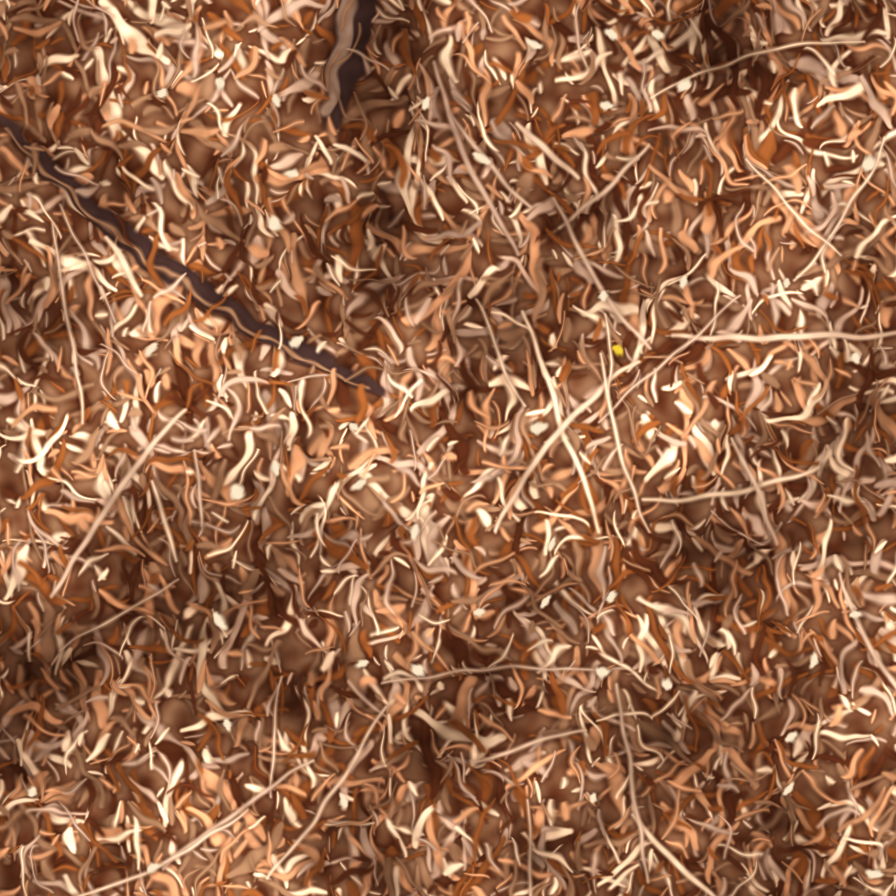
This texture is drawn by a WebGL 1 fragment shader. Its source:

```glsl
precision highp float;
uniform vec2 u_resolution;

const vec3 UMBER = vec3(0.32, 0.15, 0.08);
const vec3 RUST = vec3(0.53, 0.28, 0.13);
const vec3 BARK = vec3(0.58, 0.40, 0.28);
const vec3 TAN = vec3(0.79, 0.53, 0.36);
const vec3 ROSE = vec3(0.75, 0.58, 0.47);
const vec3 CREAM = vec3(0.97, 0.80, 0.64);
const vec3 CHARCOAL = vec3(0.25, 0.16, 0.14);
const float SOFT = 0.0025;

vec4 hash4(vec2 p) {
  vec4 q = fract(p.xyxy * vec4(0.1031, 0.1030, 0.0973, 0.1099));
  q += dot(q, q.wzxy + 33.33);
  return fract((q.xxyz + q.yzzw) * q.zywx);
}

float cornerSlope(vec2 corner, vec2 offset) {
  float angle = 6.2832 * hash4(corner + 17.0).x;
  return dot(vec2(cos(angle), sin(angle)), offset);
}

float gradientNoise(vec2 p) {
  vec2 i = floor(p), f = fract(p);
  vec2 u = f * f * f * (f * (f * 6.0 - 15.0) + 10.0);
  vec2 e = vec2(1.0, 0.0);
  float low = mix(cornerSlope(i, f), cornerSlope(i + e, f - e), u.x);
  float high = mix(cornerSlope(i + e.yx, f - e.yx), cornerSlope(i + 1.0, f - 1.0), u.x);
  return mix(low, high, u.y);
}

vec2 crumple(vec2 p, float scale, float amount) {
  return p + amount * vec2(gradientNoise(p * scale), gradientNoise(p * scale + 41.3));
}

vec3 litterColor(float pick) {
  vec3 c = mix(UMBER, RUST, step(0.10, pick));
  c = mix(c, BARK, step(0.26, pick));
  c = mix(c, TAN, step(0.45, pick));
  c = mix(c, ROSE, step(0.66, pick));
  return mix(c, CREAM, step(0.82, pick));
}

// Rotates into the strand's frame and straightens its bend
vec2 strandSpace(vec2 p, float angle, float bend) {
  float c = cos(angle), s = sin(angle);
  vec2 q = vec2(c * p.x + s * p.y, c * p.y - s * p.x);
  return vec2(q.x, q.y - bend * q.x * q.x);
}

// Lays a tapered, rounded strand with a soft shadow around it
vec3 layStrand(vec3 under, vec2 q, float halfLength, float width, vec3 tint, float shadow) {
  float along = min(abs(q.x) / halfLength, 1.0);
  float d = length(vec2(max(abs(q.x) - halfLength, 0.0), q.y));
  d -= width * (1.0 - 0.4 * along * along);
  float halo = 1.0 - smoothstep(0.0, 0.007, d);
  float cover = 1.0 - smoothstep(-SOFT, SOFT, d);
  float roundness = 1.06 - 0.14 * smoothstep(0.2, 1.0, abs(q.y) / width);
  vec3 shade = 1.0 - shadow * halo * vec3(0.85, 1.05, 1.15);
  return mix(under * shade, tint * roundness, cover);
}

// One sheet of needles and leaf scraps, one per cell, more often steep
vec3 layLitter(vec3 color, vec2 p, float cells, float seed) {
  vec2 home = floor(p * cells);
  for (int y = -1; y <= 1; y++) {
    for (int x = -1; x <= 1; x++) {
      vec2 id = home + vec2(float(x), float(y));
      vec4 a = hash4(id + seed);
      vec4 b = hash4(id + seed + 71.7);
      float lean = 2.0 * a.z - 1.0;
      float angle = 1.75 + 1.57 * lean * (0.55 + 0.45 * abs(lean));
      vec2 q = strandSpace(p - (id + a.xy) / cells, angle, (b.x - 0.5) * 0.8 * cells);
      float halfLength = mix(0.15, 0.9, a.w * a.w) / cells;
      float width = mix(0.055, 0.125, b.y * b.y) / cells;
      vec3 tint = litterColor(b.z) * (0.9 + 0.2 * b.w);
      color = layStrand(color, q, halfLength, width, tint, 0.13);
    }
  }
  return color;
}

// Charred branch and stump with paler, broken edges
vec3 layBranches(vec3 color, vec2 p) {
  vec2 branch = strandSpace(p - vec2(0.195, 0.695), -0.62, 0.4);
  float flake = gradientNoise(branch * vec2(30.0, 120.0));
  color = layStrand(color, branch, 0.26, 0.011 + 0.006 * flake, CHARCOAL, 0.3);
  color = layStrand(color, branch + vec2(0.0, 0.004), 0.25, 0.002 + 0.004 * abs(flake), BARK, 0.1);
  vec2 stump = strandSpace(p - vec2(0.39, 0.95), 1.35, 0.0);
  color = layStrand(color, stump, 0.08, 0.02, CHARCOAL, 0.3);
  return layStrand(color, stump - vec2(0.0, 0.009), 0.08, 0.009, ROSE * 0.85, 0.1);
}

// Long dry stems, mostly steep and falling to the right
vec3 layStems(vec3 color, vec2 p) {
  for (int i = 0; i < 34; i++) {
    vec4 a = hash4(vec2(float(i) * 3.7, 5.3));
    vec4 b = hash4(vec2(float(i) * 5.1, 29.9));
    float angle = mix(-1.75, -0.65, a.z) + 1.75 * step(0.68, b.w);
    vec2 q = strandSpace(p - a.xy, angle, (b.x - 0.5) * 2.2);
    q.y += 0.006 * gradientNoise(vec2(q.x * 22.0, float(i) + 0.5));
    vec3 tint = mix(ROSE, CREAM, b.z) * 0.97;
    color = layStrand(color, q, mix(0.03, 0.13, a.w), mix(0.0018, 0.004, b.y), tint, 0.2);
  }
  return color;
}

// Sparse pale petals, a few of them yellow
vec3 layPetals(vec3 color, vec2 p, float cells) {
  vec2 id = floor(p * cells);
  vec4 a = hash4(id + 203.0);
  vec2 offset = p - (id + 0.3 + 0.4 * a.xy) / cells;
  vec3 tint = mix(vec3(0.96, 0.87, 0.74), vec3(0.93, 0.78, 0.22), step(0.87, a.w));
  vec3 petal = layStrand(color, strandSpace(offset, 6.2832 * a.w, 0.0), 0.004, 0.006, tint, 0.15);
  return mix(color, petal, step(0.84, a.z));
}

void main() {
  vec2 p = gl_FragCoord.xy / u_resolution.y;
  vec2 ground = crumple(p, 32.0, 0.011);
  vec3 color = mix(UMBER, BARK, clamp(0.5 + gradientNoise(p * 40.0), 0.0, 1.0));
  for (int i = 0; i < 8; i++) {
    float layer = float(i);
    if (i == 7) color = layBranches(color, ground);
    color = layLitter(color, ground, 15.0 + mod(layer * 7.0, 17.0), layer * 37.3 + 11.0);
  }
  color = layStems(color, p);

  // Broad sun and shade, warmer in the dark, then small clumps
  float patches = gradientNoise(p * 3.4 + 2.7) + 0.8 * gradientNoise(p * 8.0 + 8.1);
  float clumps = gradientNoise(p * 24.0 + 3.3) + 0.6 * gradientNoise(p * 60.0);
  float light = clamp(1.08 + 0.72 * patches + 0.28 * clumps, 0.45, 1.4);
  color *= pow(vec3(light), vec3(0.9, 1.05, 1.15));

  color = layPetals(color, ground, 14.0);
  gl_FragColor = vec4(clamp(color, 0.0, 1.0), 1.0);
}
```
